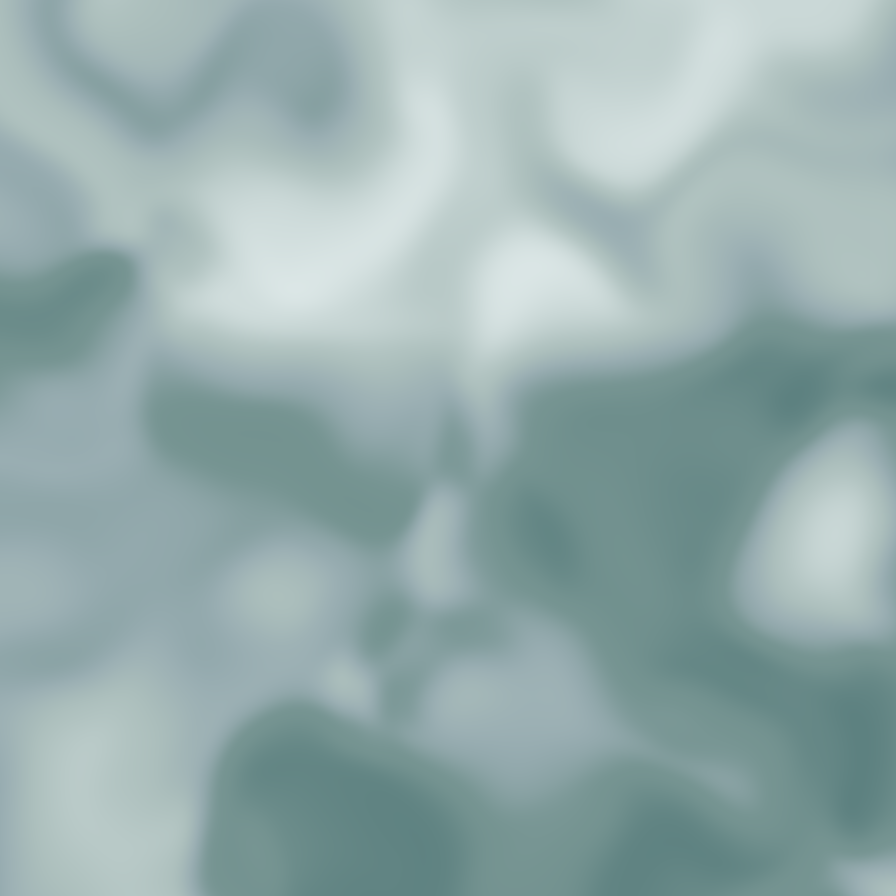
Write a WebGL 1 fragment shader that draws this background.

```glsl
precision highp float;
// Soft folded mist in grey teal, made of domain-warped value noise.

uniform vec2 u_resolution;

#define SCALE 3.2      // noise cells across the canvas
#define WARP 2.5       // strength of the folding, in cells
#define GAIN 0.52      // weight of the fine octave against the coarse one
#define CONTRAST 1.05  // spread of the tones around the middle
#define SEED vec2(7.3, 2.6)
#define DEEP vec3(0.32, 0.47, 0.47)
#define TEAL vec3(0.46, 0.58, 0.57)
#define STEEL vec3(0.60, 0.68, 0.70)
#define SAGE vec3(0.67, 0.745, 0.735)
#define PALE vec3(0.88, 0.92, 0.92)

float hash(vec2 cell) {
  return fract(sin(dot(cell, vec2(127.1, 311.7))) * 43758.5453);
}

// Value noise with a quintic fade, so no cell edges show.
float valueNoise(vec2 p) {
  vec2 cell = floor(p);
  vec2 f = fract(p);
  vec2 fade = f * f * f * (f * (f * 6.0 - 15.0) + 10.0);
  float low = mix(hash(cell), hash(cell + vec2(1.0, 0.0)), fade.x);
  float high = mix(hash(cell + vec2(0.0, 1.0)), hash(cell + vec2(1.0)), fade.x);
  return mix(low, high, fade.y);
}

// Two octaves, the second one rotated to hide the lattice.
float softNoise(vec2 p) {
  const mat2 turn = mat2(1.6, 1.2, -1.2, 1.6);
  float sum = 0.0;
  float total = 0.0;
  float weight = 1.0;
  for (int i = 0; i < 2; i++) {
    sum += weight * valueNoise(p);
    total += weight;
    weight *= GAIN;
    p = turn * p + vec2(3.7, 9.2);
  }
  return sum / total;
}

// Blends the five tones from dark to light.
vec3 mistColor(float tone) {
  vec3 color = mix(DEEP, TEAL, smoothstep(-0.05, 0.34, tone));
  color = mix(color, STEEL, smoothstep(0.32, 0.56, tone));
  color = mix(color, SAGE, smoothstep(0.50, 0.68, tone));
  return mix(color, PALE, smoothstep(0.62, 1.0, tone));
}

void main() {
  vec2 uv = gl_FragCoord.xy / min(u_resolution.x, u_resolution.y);
  vec2 p = uv * SCALE + SEED;

  // Fold the plane, then read the tone from it.
  vec2 shift = vec2(softNoise(p + vec2(17.4, 5.1)), softNoise(p + vec2(4.8, 31.9))) - 0.5;
  float tone = softNoise(p + WARP * shift);
  tone = clamp(0.5 + CONTRAST * (tone - 0.5), 0.0, 1.0);

  gl_FragColor = vec4(mistColor(tone), 1.0);
}
```
